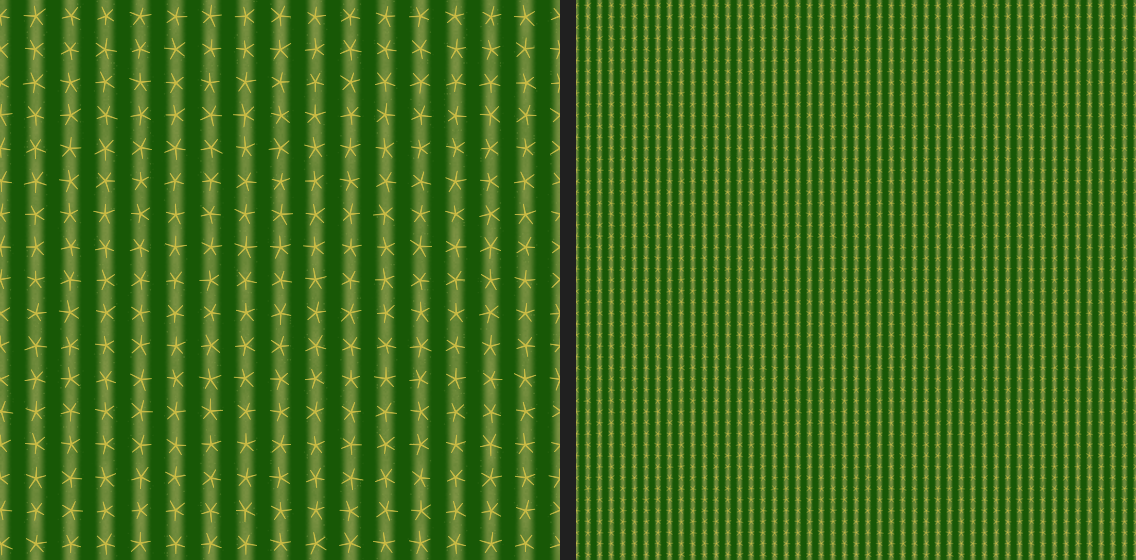
Left: one tile. Right: repeated 3 by 3.
Reproduce this pattern procedurally as a three.js fragment shader.

```glsl
varying vec2 vUv;

const vec2 REPEATS = vec2(16.0, 17.0);       // stripes across, stars up
const float COLUMN_SHIFT = 0.0012;           // small offset of all columns
const vec3 GROUND = vec3(0.095, 0.345, 0.025);
const vec3 GLOW = vec3(0.44, 0.545, 0.235);
const vec3 SPECK = vec3(0.52, 0.62, 0.28);
const vec3 STAR = vec3(0.79, 0.735, 0.27);
const float BAND_OUTER = 0.34;               // in stripe widths from the axis
const float BAND_INNER = 0.04;
const float BAND_WOBBLE = 0.02;
const float ARMS = 5.0;
const float ARM_LENGTH = 0.0178;
const float ARM_ROOT = 0.00165;              // half width at the centre
const float ARM_TIP = 0.0009;                // half width at the end
const float CENTRE_JITTER = 0.0012;
const float ANGLE_JITTER = 0.32;
const float SOFT = 0.0009;
const vec2 CLOUD_CELLS = vec2(16.0, 26.0);
const vec2 GRAIN_CELLS = vec2(320.0);
const vec2 SPECK_CELLS = vec2(200.0);
const float SPECK_CHANCE = 0.05;
const float TAU = 6.28319;

float hash(vec2 p) {
  vec3 q = fract(p.xyx * 0.1031);
  q += dot(q, q.yzx + 33.33);
  return fract((q.x + q.y) * q.z);
}

// Value noise that wraps after the given number of cells
float wrapNoise(vec2 p, vec2 period) {
  vec2 i = floor(p);
  vec2 f = fract(p);
  f = f * f * (3.0 - 2.0 * f);
  vec2 a = mod(i, period);
  vec2 b = mod(i + 1.0, period);
  return mix(mix(hash(a), hash(vec2(b.x, a.y)), f.x),
             mix(hash(vec2(a.x, b.y)), hash(b), f.x), f.y);
}

// Coverage of a tapered arm from the origin to the tip
float armMask(vec2 p, vec2 tip) {
  float t = clamp(dot(p, tip) / dot(tip, tip), 0.0, 1.0);
  float d = length(p - tip * t) - mix(ARM_ROOT, ARM_TIP, t);
  return 1.0 - smoothstep(-SOFT, SOFT, d);
}

// Thin star with uneven arms, p in canvas units from the cell centre
float starMask(vec2 p, vec2 id) {
  vec2 jitter = vec2(hash(id + 11.3), hash(id + 27.9)) - 0.5;
  p -= jitter * 2.0 * CENTRE_JITTER;
  float turn = hash(id + 5.7) * TAU / ARMS;
  float size = ARM_LENGTH * mix(0.92, 1.08, hash(id + 41.1));
  float mask = 0.0;
  for (float k = 0.0; k < ARMS; k++) {
    vec2 seed = id + vec2(k * 19.7 + 60.0, k * 7.3);
    float angle = turn + k * TAU / ARMS + (hash(seed) - 0.5) * ANGLE_JITTER;
    float reach = size * mix(0.86, 1.14, hash(seed + 3.1));
    mask = max(mask, armMask(p, reach * vec2(cos(angle), sin(angle))));
  }
  return mask;
}

// Sparse round dots
float speckMask(vec2 uv) {
  vec2 p = uv * SPECK_CELLS;
  vec2 id = mod(floor(p), SPECK_CELLS);
  float present = step(hash(id + 71.0), SPECK_CHANCE);
  return present * (1.0 - smoothstep(0.1, 0.45, length(fract(p) - 0.5)));
}

void main() {
  vec2 uv = vUv - vec2(COLUMN_SHIFT, 0.0);
  vec2 grid = uv * REPEATS + vec2(0.5, 0.0);
  vec2 id = mod(floor(grid), REPEATS);
  vec2 cell = fract(grid) - 0.5;

  float cloud = wrapNoise(uv * CLOUD_CELLS, CLOUD_CELLS) - 0.5;
  float grain = wrapNoise(uv * GRAIN_CELLS, GRAIN_CELLS) - 0.5;

  // Soft, slightly dusty stripe
  float offAxis = abs(cell.x) + (cloud + grain) * BAND_WOBBLE;
  float band = 1.0 - smoothstep(BAND_INNER, BAND_OUTER, offAxis);
  float glow = band * (1.0 + 0.24 * cloud + 0.12 * grain);
  vec3 color = mix(GROUND, GLOW, glow);

  // Dust fades out just past the stripe edge
  float dust = 1.0 - smoothstep(0.22, 0.42, abs(cell.x));
  color = mix(color, SPECK, speckMask(uv) * dust * 0.35);

  // Stars dim a little where their arms reach the dark ground
  float star = starMask(cell / REPEATS, id);
  color = mix(color, STAR, star * mix(0.84, 1.0, band));

  gl_FragColor = vec4(color, 1.0);
}
```
